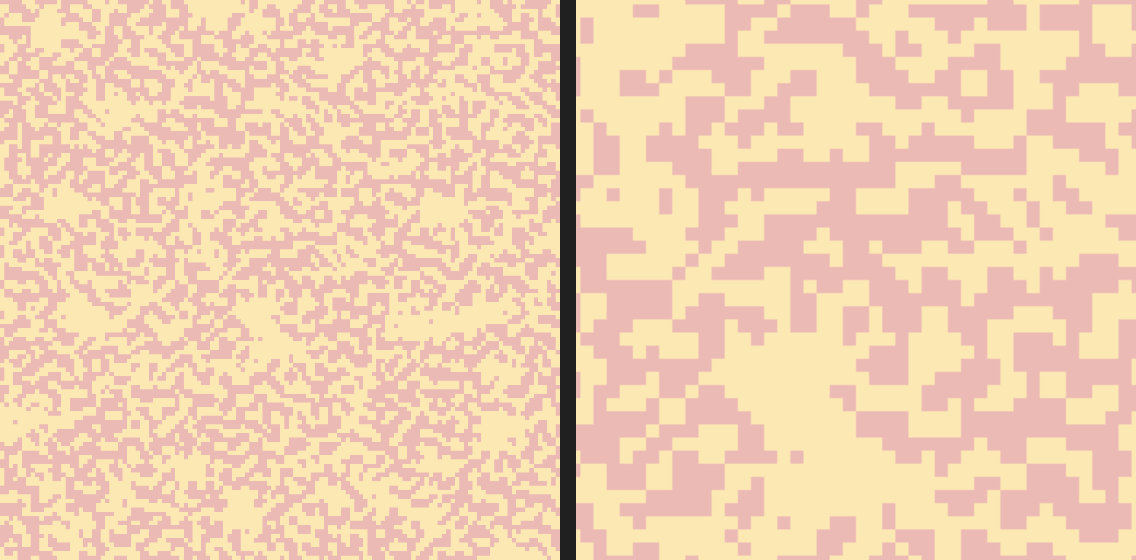
Left: the whole. Right: its middle third, enlarged.
This texture is drawn by a three.js fragment shader. Its source:

```glsl
// Two-tone blocky labyrinth: short winding strokes and open patches on a cell grid.
// Layered sines of random direction give a worm-like field, a slow field opens
// patches, per-cell jitter frays the borders, and a threshold picks the colour.

varying vec2 vUv;

const vec3 CREAM = vec3(0.99, 0.91, 0.70);
const vec3 ROSE = vec3(0.925, 0.73, 0.71);

const float CELLS = 128.0;              // grid cells across the canvas
const float EDGE_SOFTNESS = 0.08;       // blend width, as a share of a cell
const vec2 WORM_BAND = vec2(20.0, 43.0); // cycles across the canvas
const vec2 PATCH_BAND = vec2(3.0, 10.0);
const vec2 STRETCH = vec2(0.92, 1.08);  // slight preference for level strokes
const float PATCH_TILT = 0.42;          // pull of patches towards either colour
const float PATCH_SKEW = 0.28;          // makes cream patches the larger ones
const float JITTER = 0.9;               // range of the per-cell noise
const float WARP = 0.012;               // bending of the strokes
const float THRESHOLD = -0.09;          // sets the share of cream
const float GOLDEN_ANGLE = 2.399963;
const float TAU = 6.283185;
const int WAVES = 26;

float hash(vec2 p) {
  vec3 q = fract(vec3(p.xyx) * 0.1031);
  q += dot(q, q.yzx + 33.33);
  return fract((q.x + q.y) * q.z);
}

// Sum of plane waves within a frequency band, with unit variance
float layeredSines(vec2 p, vec2 band, float seed) {
  float sum = 0.0;
  for (int i = 0; i < WAVES; i++) {
    float n = float(i);
    float angle = n * GOLDEN_ANGLE + hash(vec2(n, seed));
    float frequency = mix(band.x, band.y, hash(vec2(n + 41.0, seed)));
    float phase = hash(vec2(n + 83.0, seed));
    vec2 direction = vec2(cos(angle), sin(angle));
    sum += sin(TAU * (dot(p, direction) * frequency + phase));
  }
  return sum * sqrt(2.0 / float(WAVES));
}

// 1 for a cream cell, 0 for a rose cell
float cellTone(vec2 cell) {
  vec2 p = (cell + 0.5) / CELLS * STRETCH;
  vec2 bent = p + WARP * sin(TAU * (p.yx * vec2(3.3, 2.7) + vec2(0.1, 0.6)));
  float worms = layeredSines(bent, WORM_BAND, 7.0);
  float patches = layeredSines(p, PATCH_BAND, 19.0);
  float field = worms + PATCH_TILT * patches
    + PATCH_SKEW * (patches * patches - 1.0)
    + JITTER * (hash(cell + 11.0) - 0.5);
  return step(THRESHOLD, field);
}

void main() {
  // Blend neighbouring cells only in a thin seam along their borders
  vec2 grid = vUv * CELLS - 0.5;
  vec2 cell = floor(grid);
  vec2 seam = smoothstep(0.5 - EDGE_SOFTNESS, 0.5 + EDGE_SOFTNESS, fract(grid));
  float lower = mix(cellTone(cell), cellTone(cell + vec2(1.0, 0.0)), seam.x);
  float upper = mix(cellTone(cell + vec2(0.0, 1.0)), cellTone(cell + 1.0), seam.x);
  gl_FragColor = vec4(mix(ROSE, CREAM, mix(lower, upper, seam.y)), 1.0);
}
```
